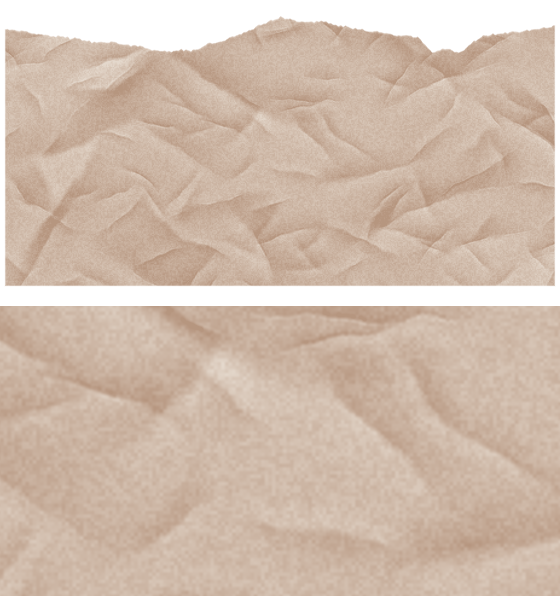
Top, the full canvas; bottom, a detail of the centre.
Give the GLSL for this texture, as a Shadertoy shader.

```glsl
// Crumpled kraft paper with a torn upper edge on a white ground.
// Scattered folds, each sharp on its crease and fading to both sides, are
// summed at three sizes, then speckled with fine grain and cut to shape.

#define SHADOW_COLOR vec3(0.730, 0.610, 0.525)
#define LIGHT_COLOR  vec3(0.862, 0.800, 0.745)
#define BASE_TONE    0.61
#define FOLD_DEPTH   0.41
#define FOLD_SCALE   2.2
#define CREASE_WIDTH 0.0032
#define CREASE_GLOW  0.34
#define WARP         0.07
#define GRAIN        0.34
#define MARGIN       0.018
#define TEAR_ROUGH   0.022

vec2 hash22(vec2 p) {
    vec3 h = fract(p.xyx * vec3(0.1031, 0.1030, 0.0973));
    h += dot(h, h.yzx + 33.33);
    return fract((h.xx + h.yz) * h.zy);
}

float noise(vec2 p) {
    vec2 cell = floor(p), f = fract(p);
    f = f * f * (3.0 - 2.0 * f);
    float low = mix(hash22(cell).x, hash22(cell + vec2(1, 0)).x, f.x);
    float high = mix(hash22(cell + vec2(0, 1)).x, hash22(cell + vec2(1, 1)).x, f.x);
    return mix(low, high, f.y);
}

float fbm(vec2 p) {
    float sum = 0.0, gain = 0.5;
    for (int i = 0; i < 4; i++) {
        sum += gain * noise(p);
        p = mat2(1.6, 1.2, -1.2, 1.6) * p + 7.3;
        gain *= 0.5;
    }
    return sum / 0.9375;
}

// One fold per jittered cell: x is its soft shading, y its thin crease line.
vec2 folds(vec2 p, float lineWidth) {
    vec2 result = vec2(0.0);
    for (int j = -1; j <= 1; j++)
    for (int i = -1; i <= 1; i++) {
        vec2 cell = floor(p) + vec2(i, j);
        vec2 place = hash22(cell);
        vec2 turn = hash22(cell + 57.3);
        vec2 size = hash22(cell + 113.7);
        vec2 kind = hash22(cell + 191.1);

        float angle = (turn.x < 0.6 ? 1.0 : -1.0) * mix(0.15, 1.1, turn.y);
        vec2 axis = vec2(cos(angle), sin(angle));
        vec2 q = p - cell - place;
        q = vec2(dot(q, axis), dot(q, vec2(-axis.y, axis.x)));

        float along = q.x / mix(0.45, 0.85, size.x);
        float taper = max(1.0 - along * along, 0.0);
        float d = q.y + (kind.x - 0.5) * 0.4 * q.x * q.x;
        d *= kind.y < 0.35 ? -1.0 : 1.0;

        // The step across the crease softens towards the ends of the fold.
        float blur = lineWidth + 0.08 * along * along + 0.06 * size.y * size.y;
        float side = smoothstep(-blur, blur, d);
        float reach = mix(0.25, 0.45, size.y);
        float dark = side * pow(clamp(1.0 - d / reach, 0.0, 1.0), 1.4);
        float light = (1.0 - side) * pow(clamp(1.0 + d / (0.7 * reach), 0.0, 1.0), 1.6);
        result.x += taper * (0.65 * light - dark);

        float ridge = exp(-pow(d / lineWidth, 2.0));
        float groove = exp(-pow((d - 2.0 * lineWidth) / lineWidth, 2.0));
        result.y += taper * smoothstep(0.4, 0.7, kind.x) * (ridge - 0.6 * groove);
    }
    return result;
}

// Height of the tear: a falling slope, a broad central hill and a right rise.
float tornEdge(float x) {
    float slope = 0.900 - 0.13 * x;
    float hill = min(0.815 + 0.40 * (x - 0.65), 0.940 - 0.15 * (x - 0.98));
    hill = min(hill, 0.870 - 0.9 * (x - 1.44));
    float rise = min(0.835 + 0.55 * (x - 1.60), 0.880 + 0.12 * (x - 1.67));
    float edge = max(max(slope, hill), max(rise, 0.825));
    return edge + TEAR_ROUGH * (fbm(vec2(x * 17.0, 3.1)) - 0.5)
                + 0.35 * TEAR_ROUGH * (noise(vec2(x * 120.0, 8.7)) - 0.5);
}

void mainImage(out vec4 fragColor, in vec2 fragCoord) {
    vec2 p = fragCoord / iResolution.y;
    float pixel = 1.0 / iResolution.y;
    float width = iResolution.x / iResolution.y;

    // Bend the folds so that they look crushed rather than ruled.
    vec2 bent = p + WARP * (vec2(fbm(p * 4.5), fbm(p * 4.5 + 31.7)) - 0.5);
    bent += 0.1 * WARP * (vec2(noise(p * 32.0), noise(p * 32.0 + 11.9)) - 0.5);

    // Shading and creases, from large folds to small.
    float tone = BASE_TONE + 0.4 * (fbm(p * 3.0 + 5.0) - 0.5);
    float scale = FOLD_SCALE;
    for (int i = 0; i < 3; i++) {
        vec2 fold = folds(bent * scale + 17.3 * float(i + 1), CREASE_WIDTH * scale);
        float broken = smoothstep(0.3, 0.65, noise(p * 21.0 + float(i) * 9.0));
        tone += FOLD_DEPTH * fold.x + CREASE_GLOW * fold.y * broken;
        scale *= 1.75;
    }

    // Fine speckle and slightly coarser mottling of the fibres.
    tone += GRAIN * (noise(p * 240.0) - 0.5);
    tone += 0.5 * GRAIN * (noise(p * 110.0 + 41.0) - 0.5);
    vec3 paper = mix(SHADOW_COLOR, LIGHT_COLOR, clamp(tone, -0.12, 1.25));

    // Cut the sheet out, with a thin pale rim of exposed fibre at the tear.
    float tear = tornEdge(p.x) - p.y;
    float rim = (1.0 - smoothstep(0.0, 0.009, tear)) * noise(p * 45.0);
    paper = mix(paper, vec3(0.90, 0.84, 0.79), 0.7 * rim);
    float sides = min(min(p.x, width - p.x) - MARGIN, p.y - 0.8 * MARGIN);
    float sheet = smoothstep(-pixel, pixel, min(tear, sides));
    fragColor = vec4(mix(vec3(1.0), paper, sheet), 1.0);
}
```
